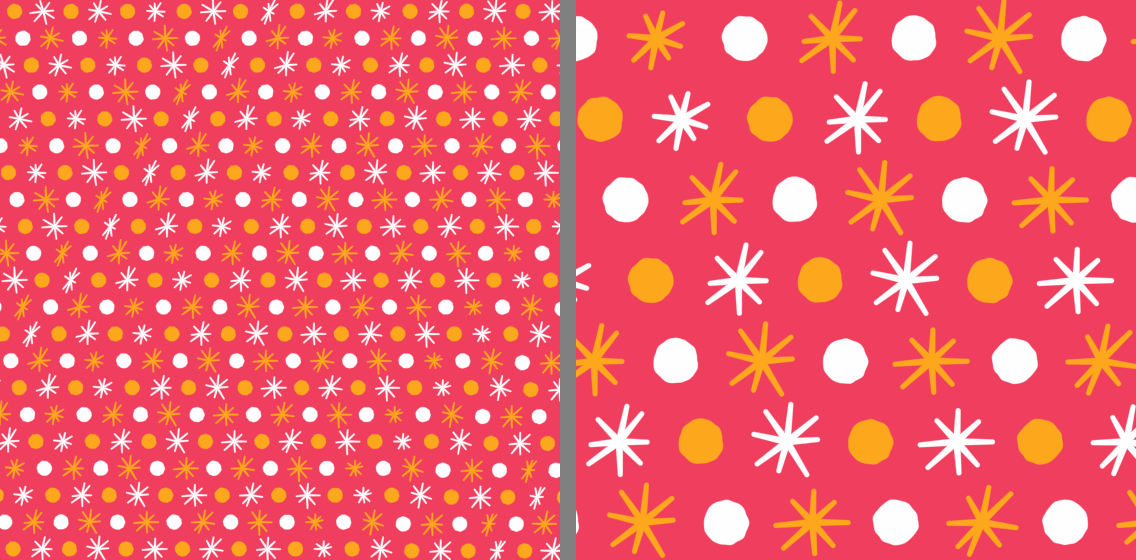
Left: the whole. Right: its middle third, enlarged.
Write a WebGL 1 fragment shader that draws this pattern.

```glsl
precision highp float;
uniform vec2 u_resolution;

// Layout, in canvas heights, measured from the top left
const vec2 FIRST_DOT = vec2(0.0260, 0.0203);
const float PITCH = 0.1009;        // dot to dot along a row
const float ROW_STEP = 0.0480;     // row to row
const float ROW_SLIDE = 0.0150;    // sideways shift of each row
const vec2 LATE_DRIFT = vec2(0.0055, 0.0035);
const float LATE_COLUMN = 13.5;    // columns past this one drift
const float JITTER = 0.0045;

// Motifs
const float DOT_RADIUS = 0.0134;
const float DOT_WOBBLE = 0.0011;
const float ARM_LENGTH = 0.0238;
const float ARM_HALF_WIDTH = 0.0020;
const float SMALL_SCALE = 0.77;
const int ARMS = 8;

const vec3 GROUND = vec3(0.940, 0.248, 0.370);
const vec3 WHITE = vec3(1.0, 0.995, 0.995);
const vec3 ORANGE = vec3(0.988, 0.655, 0.110);

const float TAU = 6.2831853;

float hash(vec2 p) {
  return fract(sin(dot(p, vec2(127.1, 311.7))) * 4375.85);
}

vec2 gradient(vec2 cell) {
  float a = TAU * hash(cell);
  return vec2(cos(a), sin(a));
}

float gradientNoise(vec2 p) {
  vec2 i = floor(p), f = fract(p);
  vec2 w = f * f * f * (f * (f * 6.0 - 15.0) + 10.0);
  vec2 e = vec2(1.0, 0.0);
  float low = mix(dot(gradient(i), f),
                  dot(gradient(i + e.xy), f - e.xy), w.x);
  float high = mix(dot(gradient(i + e.yx), f - e.yx),
                   dot(gradient(i + e.xx), f - e.xx), w.x);
  return mix(low, high, w.y);
}

// Hand-cut disc with an uneven rim
float dotDistance(vec2 p, float seed) {
  vec2 rim = p / max(length(p), 1e-5);
  float wobble = gradientNoise(rim * 2.2 + seed * 7.3);
  return length(p) - DOT_RADIUS - DOT_WOBBLE * wobble;
}

// Tapered stroke from the centre to its tip
float armDistance(vec2 p, vec2 tip) {
  float h = clamp(dot(p, tip) / dot(tip, tip), 0.0, 1.0);
  return length(p - tip * h) - ARM_HALF_WIDTH * mix(1.1, 0.75, h);
}

// Brushed star: some columns are small, some squeezed and slanted
float starDistance(vec2 p, float column) {
  bool isSmall = (mod(column, 4.0) == 2.0 && column < 9.0) || column == 12.0;
  bool isNarrow = mod(column, 11.0) == 4.0;
  float size = ARM_LENGTH * (isSmall ? SMALL_SCALE : 1.0);
  float squeeze = isNarrow ? 0.55 : 0.98;
  float slant = isNarrow ? 0.34 : 0.14 * hash(vec2(column, 3.0));
  float tilt = 0.35 * (hash(vec2(column, 5.0)) - 0.5);
  float d = 1.0;
  for (int i = 0; i < ARMS; i++) {
    vec2 key = vec2(column, float(i) + 11.0);
    float bend = 0.36 * (hash(key) - 0.5);
    float a = TAU * float(i) / float(ARMS) + tilt + bend;
    vec2 dir = vec2(cos(a) * squeeze + sin(a) * slant, sin(a));
    float reach = mix(0.70, 1.0, hash(key + 31.0));
    d = min(d, armDistance(p, dir * size * reach));
  }
  return d;
}

// Offset from the nearest motif of a row; column comes back in z
vec3 nearestMotif(vec2 q, vec2 start, float row) {
  float k = floor((q.x - start.x) / PITCH + 0.5);
  float column = k + ceil(row * 0.5);
  vec2 centre = start + vec2(k * PITCH, 0.0);
  centre += LATE_DRIFT * step(LATE_COLUMN, column);
  vec2 offset = q - centre;
  return vec3(offset.x, -offset.y, column);
}

void main() {
  vec2 q = vec2(gl_FragCoord.x, u_resolution.y - gl_FragCoord.y) / u_resolution.y;
  float soft = 0.85 / u_resolution.y;
  float nearestRow = floor((q.y - FIRST_DOT.y) / ROW_STEP + 0.5);
  vec3 color = GROUND;

  // Neighbouring rows keep long arms whole
  for (int i = -1; i <= 1; i++) {
    float row = nearestRow + float(i);
    vec2 start = FIRST_DOT + row * vec2(ROW_SLIDE, ROW_STEP);
    vec3 disc = nearestMotif(q, start, row);
    vec3 star = nearestMotif(q, start + vec2(PITCH * 0.5, 0.0), row);
    star.x -= JITTER * (hash(vec2(star.z, 71.0)) - 0.5);

    // Dot and star colours trade places on every row
    float odd = mod(row, 2.0);
    float dotCover = 1.0 - smoothstep(-soft, soft, dotDistance(disc.xy, disc.z));
    float starCover = 1.0 - smoothstep(-soft, soft, starDistance(star.xy, star.z));
    color = mix(color, mix(ORANGE, WHITE, odd), dotCover);
    color = mix(color, mix(WHITE, ORANGE, odd), starCover);
  }
  gl_FragColor = vec4(color, 1.0);
}
```
